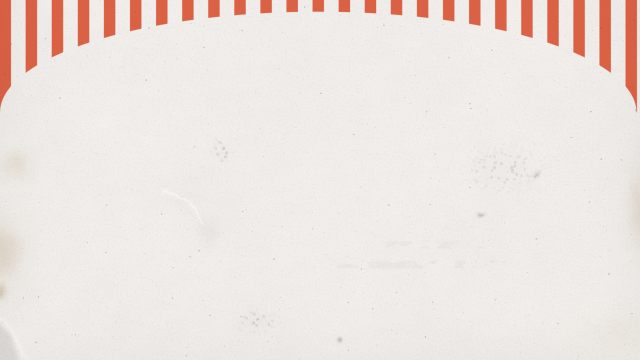
A WebGL 1 fragment shader for this background:

```glsl
precision highp float;
// Aged cream paper under a red striped awning cut by a wide elliptical arch.

uniform vec2 u_resolution;

const float ASPECT = 16.0 / 9.0;
const vec3 PAPER = vec3(0.936, 0.925, 0.912);
const vec3 AWNING_RED = vec3(0.855, 0.380, 0.268);
const vec3 TAN_STAIN = vec3(0.06, 0.09, 0.13);

vec2 hash2(vec2 p) {
  vec3 q = fract(vec3(p.xyx) * vec3(0.1031, 0.1030, 0.0973));
  q += dot(q, q.yzx + 33.33);
  return fract((q.xx + q.yz) * q.zy);
}

// Cellular noise: x is the nearest distance, y is that cell's random value.
vec2 cellular(vec2 p) {
  vec2 cell = floor(p);
  vec2 nearest = vec2(8.0, 0.0);
  for (int j = -1; j <= 1; j++) {
    for (int i = -1; i <= 1; i++) {
      vec2 id = cell + vec2(float(i), float(j));
      vec2 rnd = hash2(id + 40.0);
      float d = length(id + rnd - p);
      if (d < nearest.x) nearest = vec2(d, fract(rnd.x * 7.3 + rnd.y * 3.1));
    }
  }
  return nearest;
}

// Layered, rotated sines for soft mottling, roughly -1 to 1.
float mottle(vec2 p) {
  float sum = 0.0;
  float amp = 0.5;
  for (int i = 0; i < 5; i++) {
    p = mat2(0.8, 0.6, -0.6, 0.8) * p * 1.7 + 1.3;
    sum += amp * sin(p.x + 1.4 * sin(p.y)) * cos(p.y * 0.9);
    amp *= 0.65;
  }
  return sum;
}

float blob(vec2 p, vec2 center, vec2 radius) {
  vec2 d = (p - center) / radius;
  return exp(-dot(d, d));
}

float segment(vec2 p, vec2 a, vec2 b) {
  vec2 ab = b - a;
  return length(p - a - ab * clamp(dot(p - a, ab) / dot(ab, ab), 0.0, 1.0));
}

float ellipseDistance(vec2 p, vec2 radius) {
  float k = length(p / radius);
  return k * (k - 1.0) / max(length(p / (radius * radius)), 0.001);
}

// Striped area outside the arch.
float awning(vec2 p, float px) {
  const float period = 0.07245;
  vec2 center = vec2(0.884, 0.6875);
  float x = mod(p.x - 0.0147 + 0.5 * period, period) - 0.5 * period;
  float stripe = 1.0 - smoothstep(-px, px, abs(x) - 0.0159);
  float outside = smoothstep(-px, px, ellipseDistance(p - center, vec2(0.884, 0.28)));
  return stripe * outside * smoothstep(-px, px, p.y - center.y);
}

// Faint broken rows of rubbed ink.
float ghostRows(vec2 p) {
  float rows = 0.0;
  for (int i = 0; i < 3; i++) {
    float k = float(i);
    vec2 d = abs(p - vec2(1.262 - 0.053 * k, 0.375 - 0.055 * k));
    float halfWidth = 0.06 + 0.085 * k;
    rows += (1.0 - smoothstep(halfWidth - 0.02, halfWidth, d.x))
          * (1.0 - smoothstep(0.006, 0.015, d.y));
  }
  return rows * smoothstep(0.45, 0.8, cellular(p * vec2(38.0, 60.0)).y);
}

// Sparse round flecks; scale sets spacing, size is in cell units.
float flecks(vec2 p, float scale, float size, float rarity) {
  vec2 c = cellular(p * scale);
  return (1.0 - smoothstep(size * 0.4, size, c.x)) * step(rarity, c.y);
}

void main() {
  vec2 p = gl_FragCoord.xy / u_resolution * vec2(ASPECT, 1.0);
  float px = 0.75 / u_resolution.y;
  vec2 rough = p + 0.012 * vec2(mottle(p * 14.0), mottle(p * 14.0 + 9.0));

  // Paper grain, mottling and shaded borders
  float tone = 0.007 * mottle(p * 5.0) + 0.005 * mottle(p * vec2(26.0, 40.0));
  tone += 0.028 * (0.48 - cellular(p * 170.0).x);
  float edge = min(min(p.x, ASPECT - p.x), p.y);
  tone -= 0.022 * exp(-edge * 14.0);

  // Smudges, with ink clusters broken into flecks
  float clusters = blob(rough, vec2(0.613, 0.583), vec2(0.025, 0.03))
                 + blob(rough, vec2(0.718, 0.109), vec2(0.04, 0.03))
                 + 0.8 * blob(rough, vec2(1.40, 0.53), vec2(0.09, 0.05));
  tone -= clusters * (0.012 + 0.10 * flecks(p, 85.0, 0.55, 0.6));
  tone -= 0.025 * blob(rough, vec2(0.579, 0.352), vec2(0.025, 0.04));
  tone -= 0.11 * blob(rough, vec2(1.493, 0.514), vec2(0.008, 0.012));
  tone -= 0.16 * blob(rough, vec2(1.338, 0.398), vec2(0.010, 0.006));
  tone -= 0.18 * blob(p, vec2(0.944, 0.056), vec2(0.007));
  tone -= 0.025 * ghostRows(p);
  tone -= 0.13 * flecks(p, 10.0, 0.032, 0.65) + 0.06 * flecks(p + 3.0, 24.0, 0.06, 0.7);

  // Raised crease and folded lower-left corner
  vec2 bend = vec2(0.528, 0.44);
  float crease = min(segment(rough, vec2(0.451, 0.463), bend),
                     segment(rough, bend, vec2(0.567, 0.387)));
  tone += 0.05 * exp(-crease * 260.0) - 0.016 * exp(-crease * 45.0);
  float fold = dot(rough - vec2(0.0, 0.109), normalize(vec2(0.109, 0.07)));
  tone -= 0.075 * (1.0 - smoothstep(-0.02, 0.004, fold));
  tone += 0.03 * exp(-abs(fold - 0.008) * 200.0) * (1.0 - smoothstep(0.1, 0.16, p.y));

  // Tan stains along the sides
  float stain = 0.6 * blob(rough, vec2(0.046, 0.542), vec2(0.04, 0.035))
              + 0.9 * blob(rough, vec2(0.0, 0.305), vec2(0.055, 0.075))
              + 1.4 * blob(rough, vec2(0.008, 0.19), vec2(0.012, 0.018))
              + 0.7 * blob(rough, vec2(ASPECT, 0.42), vec2(0.03, 0.1))
              + 0.3 * blob(rough, vec2(1.72, 0.07), vec2(0.1, 0.06));

  vec3 paper = PAPER + tone - TAN_STAIN * stain;
  vec3 print = AWNING_RED * (1.0 + 0.8 * tone);
  gl_FragColor = vec4(mix(paper, print, awning(p, px)), 1.0);
}
```
